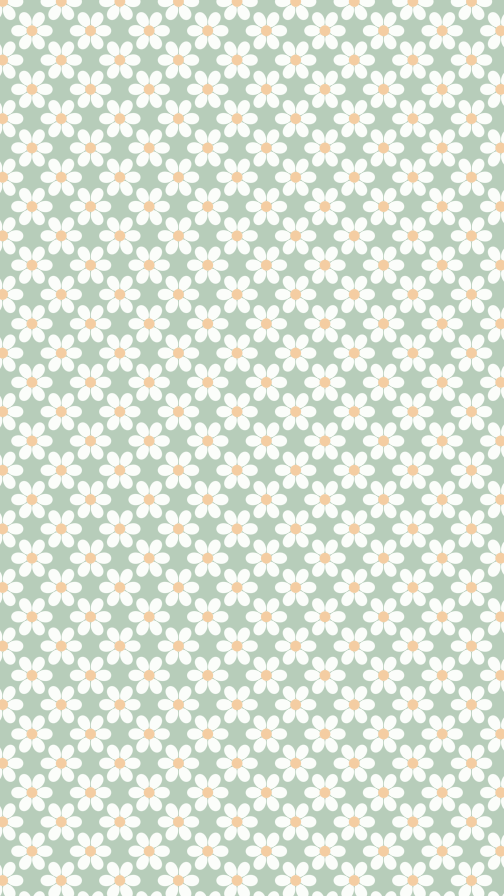
Write a Shadertoy shader that draws this pattern.

```glsl
// Staggered rows of six-petalled white daisies with peach centres on sage green.
#define REPEATS 8.6                      // daisies across the canvas width
#define LATTICE_SHIFT vec2(0.245, 0.12)  // lattice origin from canvas centre, in cells
#define PETAL_COUNT 6.0
#define PETAL_CENTRE 0.215               // all sizes below are in cells
#define PETAL_RADII vec2(0.138, 0.096)
#define PETAL_FLARE 0.12                 // widens the outer end of each petal
#define CORE_RADIUS 0.092
#define SOFTNESS 0.024
#define SAGE vec3(0.717, 0.802, 0.730)
#define WHITE vec3(0.984, 0.993, 0.980)
#define PEACH vec3(0.955, 0.803, 0.635)

const float TAU = 6.2831853;

// Offset from the nearest daisy: two square grids, half a cell apart.
vec2 nearestDaisy(vec2 p) {
    vec2 a = p - floor(p + 0.5);
    vec2 b = fract(p) - 0.5;
    return dot(a, a) < dot(b, b) ? a : b;
}

// Approximate signed distance to an egg-shaped petal lying along +x.
float petalDistance(vec2 p) {
    vec2 q = vec2(p.x - PETAL_CENTRE, p.y) / PETAL_RADII;
    q.y /= 1.0 + PETAL_FLARE * clamp(q.x, -1.5, 1.5);
    float k = length(q);
    return k * (k - 1.0) / max(length(q / PETAL_RADII), 1e-4);
}

// Fold the plane into one petal sector, then measure that petal.
float daisyDistance(vec2 p) {
    float sector = TAU / PETAL_COUNT;
    float angle = atan(p.y, p.x + 1e-6);
    angle -= sector * floor(angle / sector + 0.5);
    return petalDistance(length(p) * vec2(cos(angle), sin(angle)));
}

// Antialiased coverage of a shape from its distance.
float coverage(float d, float blur) {
    return 1.0 - smoothstep(-0.5 * blur, 0.5 * blur, d);
}

void mainImage(out vec4 fragColor, in vec2 fragCoord) {
    float scale = REPEATS / iResolution.x;
    vec2 p = (fragCoord - 0.5 * iResolution.xy) * scale - LATTICE_SHIFT;
    float blur = max(SOFTNESS, 1.4 * scale);

    vec2 flower = nearestDaisy(p);
    float core = length(flower) - CORE_RADIUS;

    // Petals over the ground, then the centre on top
    vec3 colour = mix(SAGE, WHITE, coverage(min(daisyDistance(flower), core), blur));
    colour = mix(colour, PEACH, coverage(core, blur));
    fragColor = vec4(colour, 1.0);
}
```
